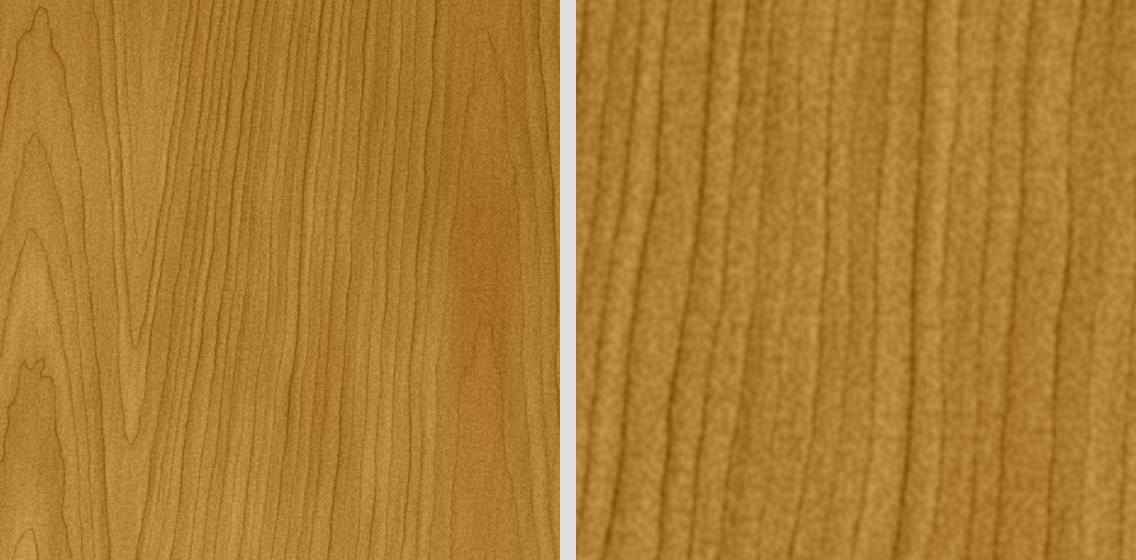
Left: the whole. Right: its middle third, enlarged.
Write a Shadertoy shader that draws this texture.

```glsl
// Honey-coloured wood veneer: two cathedral figures joined by fine straight grain.
#define MEAN_COLOR   vec3(0.693, 0.509, 0.229)
#define TONE_TINT    vec3(1.0, 1.06, 1.05)
#define RING_DENSITY 45.0
#define LEFT_HEART   0.05
#define RIGHT_HEART  0.865
#define LINE_WIDTH   0.0021
#define LINE_DEPTH   0.088
#define BAND_DEPTH   0.035
#define STREAK_DEPTH 0.075
#define GRAIN_DEPTH  0.085
#define WARMTH       0.025

float hash(float n) {
    n = fract(n * 0.1031);
    n *= n + 33.33;
    return fract(n * (n + n));
}

vec2 gradientAt(vec2 cell) {
    vec3 q = fract(cell.xyx * vec3(0.1031, 0.1030, 0.0973));
    q += dot(q, q.yzx + 33.33);
    float angle = 6.2832 * fract((q.x + q.y) * q.z);
    return vec2(cos(angle), sin(angle));
}

// Gradient noise, roughly -0.7 to 0.7
float noise(vec2 p) {
    vec2 cell = floor(p), f = p - cell;
    vec2 u = f * f * f * (f * (f * 6.0 - 15.0) + 10.0);
    vec2 e = vec2(0.0, 1.0);
    float low  = mix(dot(gradientAt(cell), f),
                     dot(gradientAt(cell + e.yx), f - e.yx), u.x);
    float high = mix(dot(gradientAt(cell + e.xy), f - e.xy),
                     dot(gradientAt(cell + e.yy), f - e.yy), u.x);
    return mix(low, high, u.y);
}

float smoothMin(float a, float b, float k) {
    float h = max(k - abs(a - b), 0.0) / k;
    return min(a, b) - 0.25 * h * h * k;
}

// Hyperbolic valley: flat near its heart, straight further out
float valley(float x, float roundness) {
    return RING_DENSITY * (sqrt(x * x + roundness * roundness) - roundness);
}

// Growth ring number; its whole steps trace the grain lines
float ringField(vec2 p) {
    float x = p.x + 0.018 * noise(p * vec2(2.5, 2.2) + 7.3)
                  + 0.004 * noise(p * vec2(9.0, 7.0));
    float leftRise  = mix(4.8, 2.0, smoothstep(0.0, 0.25, x));
    float rightRise = mix(7.0, 1.8, smoothstep(0.25, 0.85, x));
    float left  = valley(x - LEFT_HEART, 0.06) + leftRise * p.y;
    float right = valley(x - RIGHT_HEART, 0.11) + rightRise * p.y - 19.2;
    float ring = smoothMin(left, right, 1.5);
    ring += 0.75 * noise(vec2(ring * 0.6, 3.7));
    ring += 0.22 * noise(p * vec2(28.0, 8.0));
    return ring + 0.10 * noise(p * vec2(60.0, 28.0));
}

void mainImage(out vec4 fragColor, in vec2 fragCoord) {
    vec2 p = fragCoord / iResolution.y;
    float pixel = 1.0 / iResolution.y;

    // Signed distance to the nearest grain line, in canvas units
    float ring = ringField(p);
    vec2 slope = vec2(ringField(p + vec2(0.001, 0.0)),
                      ringField(p + vec2(0.0, 0.001))) - ring;
    float steepness = max(length(slope) / 0.001, 1.5);
    float index = floor(ring);
    float dist = (ring - index - 0.5) / steepness;

    // Thin dark late wood with a soft shade on its inner side
    float width = max(LINE_WIDTH, 0.7 * pixel);
    float strength = mix(0.45, 1.1, hash(index + 61.0));
    strength *= 1.0 + 0.5 * noise(p * vec2(20.0, 9.0) + 11.0);
    float line = exp(-dist * dist / (width * width)) * strength;
    float side = smoothstep(0.002, -0.001, dist);
    float band = side * exp(-abs(dist) / 0.008) * strength;

    // Broad light, streaks along the rings and short fibres
    float tone = 0.045 * (0.5 - p.y) + 0.03 * (0.5 - p.x);
    tone += 0.03 * noise(p * vec2(4.0, 2.0) + 21.0);
    tone += STREAK_DEPTH * noise(vec2(ring * 1.3, p.y * 2.0 + 5.0));
    tone += 0.035 * noise(vec2(p.x * 110.0 - p.y * 8.0, p.y * 9.0));

    // Fine speckle
    tone += GRAIN_DEPTH * noise(p * vec2(230.0, 210.0) + 0.37);
    tone += 0.5 * GRAIN_DEPTH * noise(p * vec2(120.0, 95.0) + 40.6);
    tone -= LINE_DEPTH * line + BAND_DEPTH * band;

    // Warmer wood around the right heart and in scattered rings
    float fromHeart = (p.x - RIGHT_HEART) / 0.09;
    float warm = exp(-fromHeart * fromHeart);
    warm += 0.9 * smoothstep(0.0, 0.5, noise(vec2(ring * 0.35, p.y * 1.5 + 9.0)));
    vec3 color = MEAN_COLOR + TONE_TINT * tone;
    color -= WARMTH * warm * vec3(0.6, 1.1, 1.2);

    fragColor = vec4(clamp(color, 0.0, 1.0), 1.0);
}
```
